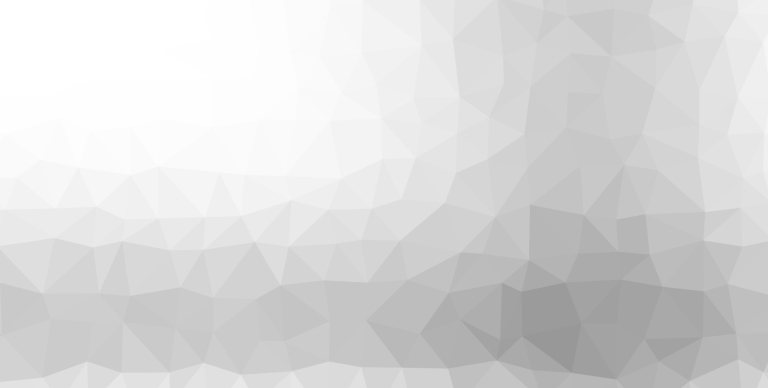
Give the GLSL for this background, as a Shadertoy shader.

```glsl
const float CELL = 0.104;      // mesh spacing in canvas heights
const float JITTER = 0.58;     // vertex wander as a share of a cell
const float FACET_VARIATION = 0.085;

vec2 hash2(vec2 p) {
    vec2 q = vec2(dot(p, vec2(127.1, 311.7)), dot(p, vec2(269.5, 183.3)));
    return fract(sin(q) * 43758.55);
}

float bell(float x, float centre, float lowWidth, float highWidth) {
    float d = (x - centre) / (x < centre ? lowWidth : highWidth);
    return exp(-0.5 * d * d);
}

// Crossed soft shadows: one upright column, one low horizontal band
float shade(vec2 uv) {
    float column = 0.20 * bell(uv.x, 0.785, 0.17, 0.135);
    float band = 0.21 * bell(uv.y, 0.15, 0.14, 0.20);
    float core = 0.04 * bell(uv.x, 0.73, 0.12, 0.10) * bell(uv.y, 0.15, 0.07, 0.10);
    return 1.0 - (1.0 - column) * (1.0 - band) + core;
}

// Wandering mesh vertex, in canvas heights
vec2 vertex(vec2 id) {
    return (id + vec2(0.2, 0.43) + JITTER * (hash2(id) - 0.5)) * CELL;
}

// Signed distance to the line a-b, positive on its left
float lineSide(vec2 p, vec2 a, vec2 b) {
    vec2 e = normalize(b - a);
    return e.x * (p.y - a.y) - e.y * (p.x - a.x);
}

// Adds one flat facet as (tone * coverage, coverage); corners run anticlockwise
vec2 facet(vec2 p, vec2 a, vec2 b, vec2 c, float aspect, float blur) {
    float inside = min(lineSide(p, a, b), min(lineSide(p, b, c), lineSide(p, c, a)));
    float coverage = smoothstep(-blur, blur, inside);
    vec2 centre = (a + b + c) / 3.0;
    float variation = FACET_VARIATION * (hash2(floor(centre * 900.0)).x - 0.5);
    float dark = shade(centre / vec2(aspect, 1.0));
    float tone = 1.0 - dark * (1.0 + 2.0 * variation);
    return vec2(tone, 1.0) * coverage;
}

// Splits a quad along its shorter diagonal
vec2 quad(vec2 p, vec2 id, float aspect, float blur) {
    vec2 a = vertex(id);
    vec2 b = vertex(id + vec2(1.0, 0.0));
    vec2 c = vertex(id + vec2(1.0, 1.0));
    vec2 d = vertex(id + vec2(0.0, 1.0));
    if (distance(a, c) < distance(b, d)) {
        return facet(p, a, b, c, aspect, blur) + facet(p, a, c, d, aspect, blur);
    }
    return facet(p, a, b, d, aspect, blur) + facet(p, b, c, d, aspect, blur);
}

void mainImage(out vec4 fragColor, in vec2 fragCoord) {
    float aspect = iResolution.x / iResolution.y;
    vec2 p = fragCoord / iResolution.y;
    float blur = 0.75 / iResolution.y;
    vec2 home = floor(p / CELL - vec2(0.2, 0.43));

    // Blend the facets that can reach this point
    vec2 total = vec2(0.0);
    for (int y = -1; y <= 1; y++) {
        for (int x = -1; x <= 1; x++) {
            total += quad(p, home + vec2(x, y), aspect, blur);
        }
    }
    float tone = total.x / max(total.y, 0.001);
    fragColor = vec4(vec3(tone), 1.0);
}
```
